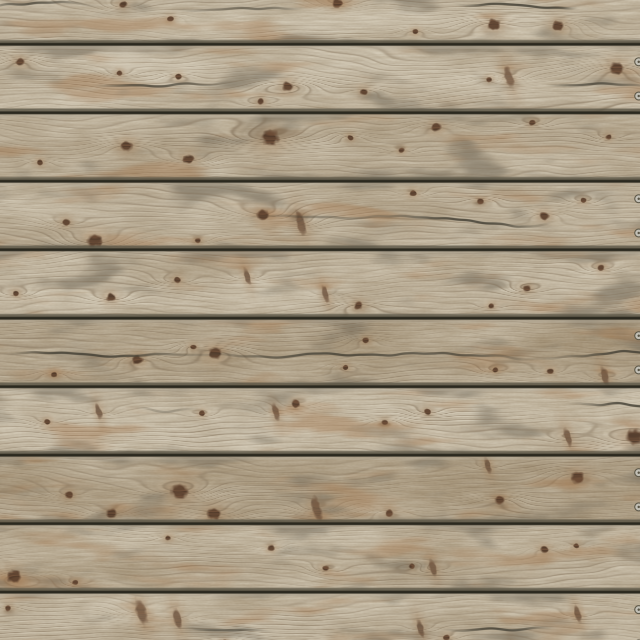
This texture is drawn by a Shadertoy shader. Its source:

```glsl
const float PITCH = 0.107;      // board height on the canvas
const float FIRST_GAP = 0.0742; // height of the lowest gap
const float BOARD_LENGTH = 1.0 / PITCH;
const int KNOTS = 9;

const vec3 PALE = vec3(0.80, 0.76, 0.68);
const vec3 TAN = vec3(0.65, 0.585, 0.48);
const vec3 LATEWOOD = vec3(0.50, 0.43, 0.34);
const vec3 RESIN = vec3(0.64, 0.47, 0.31);
const vec3 WEATHERED = vec3(0.45, 0.42, 0.36);
const vec3 KNOT_BROWN = vec3(0.29, 0.20, 0.14);
const vec3 SHADE = vec3(0.35, 0.33, 0.27);
const vec3 GAP = vec3(0.17, 0.16, 0.12);
const vec3 STEEL = vec3(0.76, 0.75, 0.71);

// Lightness of the boards, from the bottom up
const float TONES[10] = float[10](0.72, 0.60, 0.30, 0.88, 0.35, 0.72, 0.62, 0.52, 0.78, 0.75);

vec2 hash2(vec2 cell) {
    vec2 q = vec2(dot(cell, vec2(127.1, 311.7)), dot(cell, vec2(269.5, 183.3)));
    return fract(sin(q) * 43758.5);
}

float cornerSlope(vec2 cell, vec2 offset) {
    return dot(hash2(cell) * 2.0 - 1.0, offset);
}

float gradientNoise(vec2 p) {
    vec2 i = floor(p), f = fract(p);
    vec2 u = f * f * f * (f * (f * 6.0 - 15.0) + 10.0);
    vec2 e = vec2(1.0, 0.0);
    float low = mix(cornerSlope(i, f), cornerSlope(i + e.xy, f - e.xy), u.x);
    float high = mix(cornerSlope(i + e.yx, f - e.yx), cornerSlope(i + 1.0, f - 1.0), u.x);
    return mix(low, high, u.y);
}

float layeredNoise(vec2 p) {
    return gradientNoise(p) + 0.5 * gradientNoise(p * 2.1 + 7.3) + 0.25 * gradientNoise(p * 4.3 + 3.1);
}

// x: bend of the grain, y: knot body, z: stained halo
vec3 knotField(vec2 p, float row) {
    vec3 field = vec3(0.0);
    for (int i = 0; i < KNOTS; i++) {
        vec2 place = hash2(vec2(float(i) + 3.0, row + 20.0));
        vec2 kind = hash2(vec2(float(i) + 31.0, row + 57.0));
        vec2 center = vec2((float(i) + place.x) * BOARD_LENGTH / float(KNOTS), mix(0.12, 0.88, place.y));
        float radius = mix(0.04, 0.125, pow(kind.x, 4.0));
        float spike = step(0.88, kind.y);
        vec2 d = p - center;
        vec2 bend = d / (radius * vec2(6.0, 1.8));
        float side = kind.y < 0.5 ? -1.0 : 1.0;
        field.x += side * radius * 40.0 * exp(-dot(bend, bend));
        d.x += 0.25 * d.y * spike;
        d.y /= 1.0 + 2.0 * spike;
        float dist = length(d * vec2(0.85, 1.0)) / radius + 0.4 * gradientNoise(p * 14.0 + row);
        field.y = max(field.y, (1.0 - smoothstep(0.55, 1.15, dist)) * (1.0 - 0.35 * spike));
        field.z = max(field.z, exp(-0.3 * dist * dist));
    }
    return field;
}

// Dark split wandering along some boards
float crackMask(vec2 p, float row) {
    vec2 seed = hash2(vec2(row + 40.0, 9.0));
    float path = mix(0.25, 0.75, seed.x) + 0.16 * layeredNoise(vec2(p.x * 0.7, row * 5.7));
    float extent = smoothstep(0.05, 0.3, gradientNoise(vec2(p.x * 0.45 + row * 3.7, 2.6)));
    return step(0.45, seed.y) * extent * (1.0 - smoothstep(0.006, 0.028, abs(p.y - path)));
}

vec3 woodColor(vec2 p, float row) {
    vec2 q = p + vec2(row * 17.3, row * 9.7);
    vec3 knot = knotField(p, row);

    // Growth rings follow warped contours
    float rings = 13.0 * p.y + 5.0 * gradientNoise(q * vec2(0.35, 1.3))
        + 0.9 * gradientNoise(q * vec2(1.3, 4.0)) + knot.x;
    float wave = 0.5 + 0.5 * sin(6.2832 * rings + 1.2 * sin(6.2832 * rings));
    float sharpness = 1.0 - smoothstep(0.3, 0.75, fwidth(rings));
    float strength = 0.32 + 0.5 * gradientNoise(q * vec2(0.5, 2.2) + 4.0);
    float grain = wave * wave * sharpness * clamp(strength + 0.25 * knot.z, 0.1, 0.7);

    // Broad tone, then fine fibres
    float tone = TONES[int(clamp(row + 1.0, 0.0, 9.0))];
    tone += 0.6 * layeredNoise(q * vec2(0.55, 1.7));
    tone += 0.4 * layeredNoise(q * vec2(2.5, 26.0)) + 0.12 * gradientNoise(q * vec2(22.0, 45.0));
    vec3 color = mix(TAN, PALE, clamp(tone, -0.4, 1.15));

    // Resin stains and grey weathering
    float stain = smoothstep(0.08, 0.5, layeredNoise(q * vec2(0.6, 2.6) + 11.0));
    color = mix(color, RESIN, 0.4 * stain + 0.35 * knot.z);
    float rim = smoothstep(0.25, 0.5, abs(p.y - 0.5));
    float grey = smoothstep(0.1, 0.6, layeredNoise(q * vec2(0.8, 2.2) + 23.0) + 0.2 * rim);
    color = mix(color, WEATHERED, 0.55 * grey);

    color = mix(color, mix(LATEWOOD, RESIN * 0.85, 0.6 * stain), grain);
    color = mix(color, KNOT_BROWN * (1.0 + 0.4 * wave), 0.9 * knot.y);
    return mix(color, SHADE * 0.7, 0.8 * crackMask(p, row));
}

// Lower lip in shade, worn upper edge, dark gap
vec3 addBoardEdges(vec3 color, float y, float pixel) {
    color = mix(color, SHADE, 0.8 * (1.0 - smoothstep(0.05, 0.085, y)));
    color = mix(color, PALE * 0.88, 0.4 * smoothstep(0.925, 0.95, y));
    float gapDistance = min(y - 0.026, 0.984 - y);
    return mix(GAP, color, smoothstep(-pixel, pixel, gapDistance));
}

// Two screws at the right end of every second board
vec3 addScrews(vec3 color, vec2 p, float row, float pixel) {
    vec2 d = vec2(p.x - 0.998 * BOARD_LENGTH, abs(p.y - 0.5) - 0.25);
    float dist = length(d);
    float present = mod(row, 2.0);
    color = mix(color, SHADE, present * (1.0 - smoothstep(0.055, 0.06 + pixel, dist)));
    color = mix(color, STEEL, present * (1.0 - smoothstep(0.04, 0.045 + pixel, dist)));
    return mix(color, SHADE, present * (1.0 - smoothstep(0.008, 0.012 + pixel, dist)));
}

void mainImage(out vec4 fragColor, in vec2 fragCoord) {
    vec2 uv = fragCoord / iResolution.xy;
    float height = (uv.y - FIRST_GAP) / PITCH;
    float row = floor(height);
    vec2 p = vec2(uv.x / PITCH, height - row);
    float pixel = 1.0 / (iResolution.y * PITCH);

    vec3 color = woodColor(p, row);
    color = addScrews(color, p, row, pixel);
    color = addBoardEdges(color, p.y, pixel);
    fragColor = vec4(color, 1.0);
}
```
